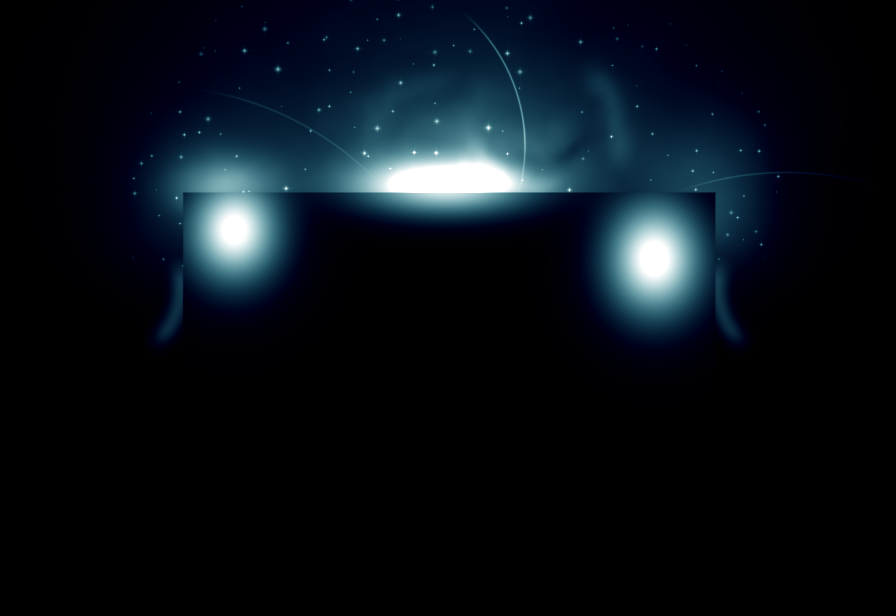
Give the GLSL for this background, as a Shadertoy shader.

```glsl
const float PI = 3.14159;

vec2 hash2(vec2 p) {
    p = vec2(dot(p, vec2(127.1, 311.7)), dot(p, vec2(269.5, 183.3)));
    return fract(sin(p) * 43758.5);
}

float gradientNoise(vec2 p) {
    vec2 cell = floor(p), f = fract(p);
    vec2 u = f * f * f * (f * (f * 6.0 - 15.0) + 10.0);
    vec2 e = vec2(0.0, 1.0);
    float a = dot(hash2(cell) * 2.0 - 1.0, f);
    float b = dot(hash2(cell + e.yx) * 2.0 - 1.0, f - e.yx);
    float c = dot(hash2(cell + e.xy) * 2.0 - 1.0, f - e.xy);
    float d = dot(hash2(cell + e.yy) * 2.0 - 1.0, f - e.yy);
    return mix(mix(a, b, u.x), mix(c, d, u.x), u.y);
}

float fbm(vec2 p) {
    float sum = 0.0, amplitude = 0.6;
    for (int i = 0; i < 4; i++) {
        sum += amplitude * gradientNoise(p);
        p = mat2(1.6, 1.2, -1.2, 1.6) * p + 3.7;
        amplitude *= 0.5;
    }
    return sum;
}

float glow(vec2 p, vec2 center, vec2 size) {
    vec2 d = (p - center) / size;
    return exp(-dot(d, d));
}

// Soft circular stroke, fading out away from its middle angle
float arc(vec2 p, vec2 center, float radius, float width, float middle, float spread) {
    vec2 d = p - center;
    float angle = abs(mod(atan(d.y, d.x) - middle + PI, 2.0 * PI) - PI);
    float across = (length(d) - radius) / width;
    return exp(-across * across) * (1.0 - smoothstep(spread * 0.4, spread, angle));
}

float starLayer(vec2 p, float cellSize, float density, float radius, float seed) {
    vec2 cell = floor(p / cellSize);
    vec2 chance = hash2(cell + seed);
    vec2 center = (cell + 0.2 + 0.6 * hash2(cell + seed + 19.0)) * cellSize;
    vec2 d = abs(p - center) / (radius * mix(0.6, 1.2, chance.y));
    float core = exp(-dot(d, d));
    float rays = exp(-d.x * 3.0 - d.y * 0.7) + exp(-d.y * 3.0 - d.x * 0.7);
    return step(chance.x, density) * (core + 0.4 * rays) * mix(0.3, 1.0, chance.y);
}

float skyLight(vec2 p) {
    float sky = 0.2 * glow(p, vec2(0.0, 0.80), vec2(0.47, 0.32));
    sky += 0.17 * glow(p, vec2(0.01, 0.69), vec2(0.26, 0.14));
    sky += 0.38 * glow(p, vec2(-0.36, 0.697), vec2(0.085, 0.05));
    sky += 0.20 * glow(p, vec2(-0.385, 0.68), vec2(0.12, 0.12));
    sky += 0.26 * glow(p, vec2(0.42, 0.68), vec2(0.10, 0.12));
    sky *= 1.0 + 0.35 * fbm(p * 6.0);
    return max(sky - 0.015, 0.0) * smoothstep(0.3, 0.62, p.y);
}

float smokeLight(vec2 p) {
    vec2 warp = vec2(fbm(p * 6.0), fbm(p * 6.0 + 8.0));
    vec2 q = p + 0.05 * warp;
    float plume = glow(q, vec2(0.07, 0.76), vec2(0.20, 0.09));
    float smoke = 0.15 * plume * (1.0 + 1.2 * fbm(q * vec2(11.0, 7.0)));
    smoke += 0.07 * arc(q, vec2(-0.02, 0.78), 0.10, 0.025, 2.4, 1.4);
    smoke += 0.11 * arc(q, vec2(0.16, 0.78), 0.12, 0.022, 0.3, 0.9);
    smoke += 0.07 * arc(q, vec2(0.14, 0.81), 0.11, 0.015, -2.0, 1.2);
    smoke -= 0.10 * arc(q, vec2(0.15, 0.80), 0.08, 0.017, -1.5, 1.5);
    return smoke;
}

// Fine bright filaments and the curled wisps beside the panel
float filamentLight(vec2 p, float pixel) {
    float thin = max(0.0016, pixel * 0.7);
    float light = 0.32 * arc(p, vec2(-0.159, 0.763), 0.284, thin, 0.32, 0.6);
    light += 0.10 * arc(p, vec2(-0.48, 0.35), 0.51, thin, 1.1, 0.35);
    light += 0.12 * arc(p, vec2(0.55, 0.20), 0.52, thin, 1.6, 0.35);
    vec2 mirrored = vec2(abs(p.x - 0.002), p.y);
    return light + 0.24 * arc(mirrored, vec2(0.558, 0.536), 0.123, 0.017, PI + 0.3, 0.75);
}

float panelLight(vec2 p) {
    float light = glow(p, vec2(-0.347, 0.627), vec2(0.072, 0.083));
    light += 1.02 * glow(p, vec2(0.335, 0.58), vec2(0.075, 0.091));
    light += 0.07 * glow(p, vec2(-0.347, 0.627), vec2(0.13, 0.15));
    return light + 0.07 * glow(p, vec2(0.335, 0.58), vec2(0.13, 0.15));
}

// Black through navy and teal to white
vec3 toneColor(float tone) {
    float v = clamp(tone, 0.0, 1.0);
    return vec3(max(v * v - 0.02, 0.0) / 0.98, max(v - 0.1, 0.0) / 0.9, v);
}

void mainImage(out vec4 fragColor, in vec2 fragCoord) {
    vec2 p = (fragCoord - vec2(0.5 * iResolution.x, 0.0)) / iResolution.y;
    float pixel = 1.0 / iResolution.y;

    // Outer sky
    float sky = skyLight(p);
    float stars = 0.0;
    for (int i = 0; i < 3; i++) {
        float k = float(i);
        stars += starLayer(p, 0.035 + 0.025 * k, 0.32, 0.0019 + 0.0009 * k, 31.0 * k);
    }
    float outer = sky + smokeLight(p) + filamentLight(p, pixel);
    outer += 0.45 * stars * smoothstep(0.04, 0.12, sky);

    // Panel covers the sky; the central flare crosses its upper edge
    float panelDistance = max(abs(p.x - 0.002) - 0.432, p.y - 0.6875);
    float outside = smoothstep(-pixel, pixel, panelDistance);
    float flare = 0.97 * glow(p, vec2(-0.004, 0.697), vec2(0.142, 0.046));
    float tone = mix(panelLight(p), outer, outside) + flare;
    fragColor = vec4(toneColor(tone), 1.0);
}
```
